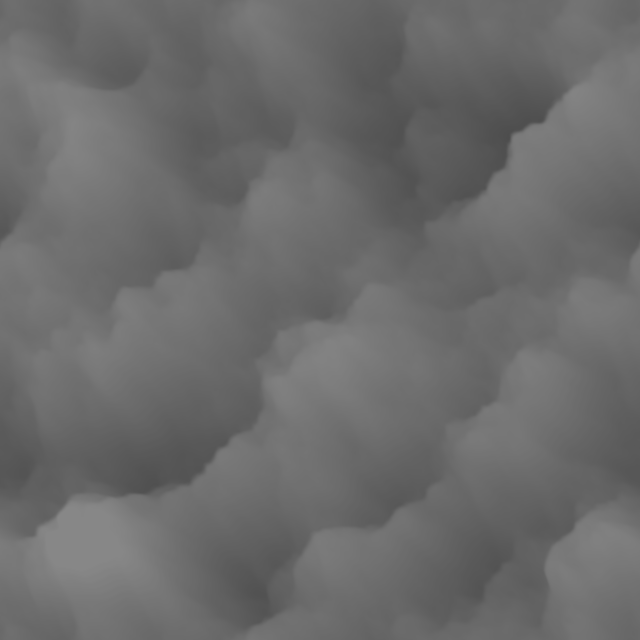
This texture is drawn by a WebGL 1 fragment shader. Its source:

```glsl
precision highp float;

// Soft grey smoke that tiles. A wrapping noise height field leans along a
// diagonal and is composited from its highest layer down, so bright puffs fade
// slowly on one side and overhang the dark hollows with a crisp edge.

uniform vec2 u_resolution;

#define BASE_CELLS vec2(4.0, 3.0)  // large puffs per tile, whole numbers
#define DETAIL_CELLS 5.0           // cells of the first detail octave
#define DETAIL_AMOUNT 0.7
#define DETAIL_GAIN 0.48
#define LEAN 0.17                  // sideways shift per unit of height
#define TOP 0.84                   // highest layer; the lowest is -TOP
#define SOFTNESS 0.11              // height over which a layer turns opaque
#define MID_GREY 0.42
#define CONTRAST 0.215

const int LAYERS = 35;
const int OCTAVES = 5;

vec2 hashGradient(vec2 cell) {
  vec3 h = fract(cell.xyx * vec3(0.1031, 0.1030, 0.0973));
  h += dot(h, h.yzx + 33.33);
  return 2.0 * fract((h.xx + h.yz) * h.zy) - 1.0;
}

float cornerValue(vec2 cell, vec2 corner, vec2 f, vec2 period, float seed) {
  return dot(hashGradient(mod(cell + corner, period) + seed), f - corner);
}

// Gradient noise that repeats after a whole number of cells.
float wrappedNoise(vec2 p, vec2 period, float seed) {
  vec2 cell = floor(p);
  vec2 f = p - cell;
  vec2 fade = f * f * f * (f * (f * 6.0 - 15.0) + 10.0);
  float low = mix(cornerValue(cell, vec2(0.0, 0.0), f, period, seed),
                  cornerValue(cell, vec2(1.0, 0.0), f, period, seed), fade.x);
  float high = mix(cornerValue(cell, vec2(0.0, 1.0), f, period, seed),
                   cornerValue(cell, vec2(1.0, 1.0), f, period, seed), fade.x);
  return mix(low, high, fade.y);
}

// Large puffs on a diagonal lattice, plus finer upright octaves.
float smokeHeight(vec2 p) {
  vec2 sheared = vec2(p.x - p.y, p.y);
  float height = wrappedNoise(sheared * BASE_CELLS, BASE_CELLS, 17.0);
  float amount = DETAIL_AMOUNT;
  float cells = DETAIL_CELLS;
  for (int i = 0; i < OCTAVES; i++) {
    height += amount * wrappedNoise(p * cells, vec2(cells), 41.0 + cells);
    amount *= DETAIL_GAIN;
    cells *= 2.0;
  }
  return height;
}

// Composite the leaning layers from front (bright) to back (dark).
float leaningSmoke(vec2 p) {
  vec2 lean = LEAN * normalize(vec2(1.0, -1.0));
  float seen = 0.0;
  float clear = 1.0;
  for (int i = 0; i < LAYERS; i++) {
    float level = TOP * (1.0 - 2.0 * float(i) / float(LAYERS - 1));
    float depth = smokeHeight(p + lean * level) - level;
    float cover = smoothstep(0.0, SOFTNESS, depth);
    seen += clear * cover * level;
    clear *= 1.0 - cover;
    if (clear < 0.001) break;
  }
  // The soft ramp sinks the surface by about two thirds of its width.
  return seen - clear * TOP + 0.65 * SOFTNESS;
}

void main() {
  vec2 uv = gl_FragCoord.xy / u_resolution;
  float grey = MID_GREY + CONTRAST * leaningSmoke(uv);
  gl_FragColor = vec4(vec3(clamp(grey, 0.26, 0.53)), 1.0);
}
```
